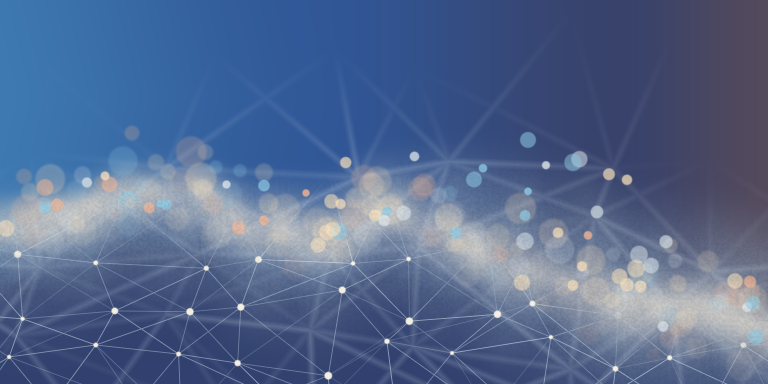
Give the GLSL for this background, as a Shadertoy shader.

```glsl
// Glowing particle ridge with bokeh lights and a linked mesh on a blue dusk gradient.

// Coordinates: canvas height is 1, x runs from 0 to WIDTH.
const float WIDTH = 2.0;
const vec3 SKY_LEFT = vec3(0.25, 0.49, 0.71);
const vec3 SKY_MID = vec3(0.19, 0.34, 0.59);
const vec3 SKY_RIGHT = vec3(0.22, 0.26, 0.42);
const vec3 SKY_EDGE = vec3(0.33, 0.29, 0.36);
const vec3 GROUND = vec3(0.19, 0.25, 0.43);
const vec3 HAZE = vec3(0.52, 0.60, 0.69);
const vec3 GLOW = vec3(0.83, 0.81, 0.78);
const vec3 MESH = vec3(0.83, 0.88, 0.93);
const vec3 CREAM = vec3(0.96, 0.87, 0.73);
const vec3 AQUA = vec3(0.55, 0.78, 0.88);
const vec3 PEACH = vec3(0.93, 0.70, 0.58);
const int SOFT_DISCS = 110;
const int CRISP_DISCS = 60;
const vec2 FINE_CELL = vec2(0.19, 0.14);
const vec2 BLUR_CELL = vec2(0.33, 0.25);

// Heights at even steps across the canvas: bright crest and top of the haze.
const int STEPS = 12;
const float CREST[13] = float[13](0.41, 0.44, 0.49, 0.49, 0.415, 0.38, 0.445,
                                  0.395, 0.32, 0.245, 0.205, 0.20, 0.155);
const float HAZE_TOP[13] = float[13](0.48, 0.53, 0.57, 0.57, 0.56, 0.56, 0.62,
                                     0.64, 0.64, 0.60, 0.54, 0.51, 0.49);

float hash(vec2 p) { return fract(sin(dot(p, vec2(127.1, 311.7))) * 43758.5453); }
vec2 hash2(vec2 p) { return vec2(hash(p), hash(p + 37.3)); }

float noise(vec2 p) {
    vec2 i = floor(p), f = fract(p);
    f = f * f * (3.0 - 2.0 * f);
    return mix(mix(hash(i), hash(i + vec2(1, 0)), f.x),
               mix(hash(i + vec2(0, 1)), hash(i + vec2(1, 1)), f.x), f.y);
}

// x: crest height, y: haze top
vec2 ridge(float x) {
    float s = clamp(x / WIDTH, 0.0, 0.9999) * float(STEPS);
    int i = int(s);
    float f = smoothstep(0.0, 1.0, fract(s));
    return mix(vec2(CREST[i], HAZE_TOP[i]), vec2(CREST[i + 1], HAZE_TOP[i + 1]), f);
}

vec3 sky(vec2 p) {
    float t = p.x / WIDTH;
    vec3 c = mix(SKY_LEFT, SKY_MID, smoothstep(-0.1, 0.48, t + 0.12 * abs(p.y - 0.75)));
    c = mix(c, SKY_RIGHT, smoothstep(0.4, 0.82, t));
    return mix(c, SKY_EDGE, smoothstep(0.8, 1.02, t));
}

vec3 lightColor(float h) {
    vec3 c = h < 0.38 ? CREAM : h < 0.6 ? AQUA : PEACH;
    return h > 0.78 ? vec3(0.85, 0.89, 0.91) : c;
}

vec2 node(vec2 id, vec2 cell) { return (id + 0.5 + 0.75 * (hash2(id) - 0.5)) * cell; }

// Nodes above the limit vanish, so links fade towards them.
float nodeFade(vec2 n, float useTop) {
    vec2 r = ridge(n.x);
    float limit = mix(r.x - 0.06, r.y, useTop);
    return 1.0 - smoothstep(limit - 0.04, limit + 0.05, n.y);
}

float link(vec2 p, vec3 a, vec3 b, float halfWidth, float blur) {
    vec2 ab = b.xy - a.xy;
    float t = clamp(dot(p - a.xy, ab) / dot(ab, ab), 0.0, 1.0);
    float d = length(p - a.xy - ab * t);
    float strength = 0.2 + 0.8 * hash(floor((a.xy + b.xy) * 500.0 + 0.5));
    return clamp((halfWidth + 0.5 * blur - d) / blur, 0.0, 1.0) * mix(a.z, b.z, t) * strength;
}

// x: link coverage, y: node dot coverage
vec2 mesh(vec2 p, vec2 cell, float halfWidth, float blur, float useTop) {
    vec3 n[9];
    vec2 id = floor(p / cell), result = vec2(0.0);
    for (int i = 0; i < 9; i++) {
        vec2 cellId = id + vec2(i % 3 - 1, i / 3 - 1);
        vec2 pos = node(cellId, cell);
        n[i] = vec3(pos, nodeFade(pos, useTop));
        float radius = 0.005 + 0.005 * hash(cellId + 9.1);
        float spot = 1.0 - smoothstep(radius - blur, radius + blur, length(p - pos));
        result.y = max(result.y, spot * n[i].z);
    }
    for (int i = 0; i < 9; i++)
        if (i != 4) result.x = max(result.x, link(p, n[4], n[i], halfWidth, blur));
    for (int i = 0; i < 4; i++)
        result.x = max(result.x, link(p, n[i < 2 ? 1 : 7], n[i % 2 == 0 ? 3 : 5], halfWidth, blur));
    return result;
}

void mainImage(out vec4 fragColor, in vec2 fragCoord) {
    vec2 p = fragCoord / iResolution.xy * vec2(WIDTH, 1.0);
    float aa = 1.0 / iResolution.y;
    vec2 r = ridge(p.x);
    float cloud = 0.6 * noise(p * 9.0) + 0.4 * noise(p * 21.0);
    float below = r.x - p.y;

    // Sky, dark ground and drifting haze
    vec3 col = mix(sky(p), GROUND, smoothstep(-0.02, 0.18, below));
    float haze = (1.0 - smoothstep(r.x - 0.02, r.y + 0.03, p.y)) * exp(-pow(max(below, 0.0) / 0.2, 2.0));
    col = mix(col, HAZE, haze * (0.45 + 0.5 * cloud));
    col = mix(col, MESH, 0.24 * mesh(p, BLUR_CELL, 0.006, 0.014, 1.0).x);

    // Bright crest
    float spread = below > 0.0 ? 0.075 : 0.06;
    col = mix(col, GLOW, exp(-below * below / (spread * spread)) * (0.4 + 0.55 * cloud));

    // Large soft discs hugging the crest
    for (int i = 0; i < SOFT_DISCS; i++) {
        vec2 seed = vec2(i, 4.7), h = hash2(seed), k = hash2(seed + 11.9);
        float x = WIDTH * h.x, radius = mix(0.018, 0.042, k.x);
        vec2 c = vec2(x, ridge(x).x + 0.17 * (h.y + k.y - 0.9));
        float disc = 1.0 - smoothstep(radius - 0.006, radius + 0.004, length(p - c));
        col = mix(col, lightColor(hash(seed + 5.3)), disc * mix(0.08, 0.25, k.y));
    }

    // Fine mesh with glowing nodes
    vec2 fine = mesh(p, FINE_CELL, 0.0011, aa, 0.0);
    col = mix(col, MESH, 0.65 * fine.x);
    col = mix(col, vec3(0.98, 0.96, 0.9), 0.95 * fine.y);

    // Crisp bokeh discs between crest and haze top
    for (int i = 0; i < CRISP_DISCS; i++) {
        vec2 seed = vec2(i, 71.3), h = hash2(seed), k = hash2(seed + 3.1);
        vec2 c = vec2(WIDTH * h.x, 0.0), edge = ridge(c.x);
        c.y = mix(edge.x - 0.06, edge.y + 0.01, h.y);
        float radius = mix(0.009, 0.023, k.x);
        float disc = 1.0 - smoothstep(radius - aa, radius + aa, length(p - c));
        col = mix(col, lightColor(k.y), disc * mix(0.85, 0.5, k.x));
    }

    // Fine grain in the haze
    col += (noise(p * 230.0) - 0.5) * 0.07 * haze;
    fragColor = vec4(col, 1.0);
}
```
